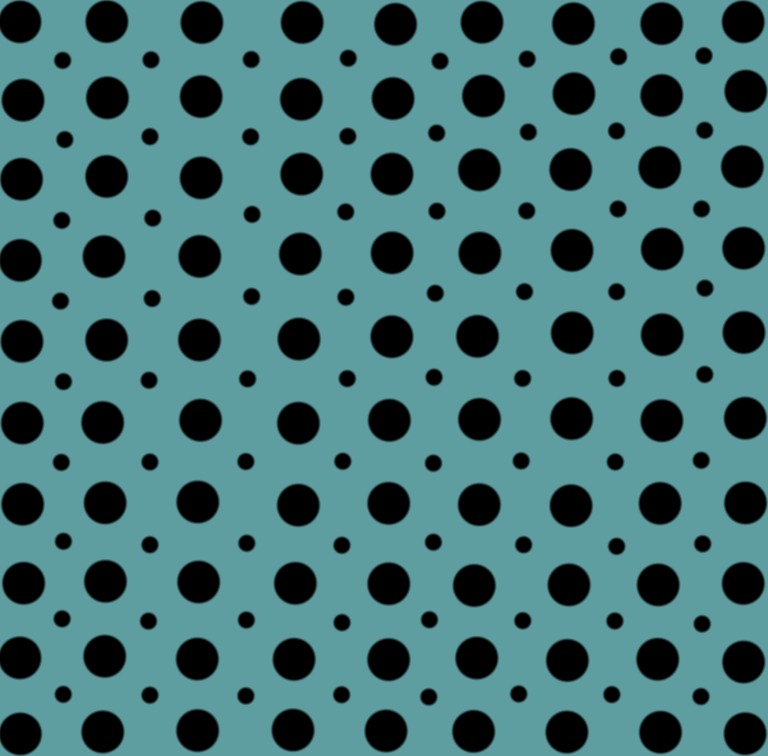
Reproduce this pattern procedurally as a WebGL 2 fragment shader.

```glsl
#version 300 es
precision highp float;
// Soft black polka dots on teal: a hand-set 9 x 10 grid of large dots, small dots in the gaps.

uniform vec2 u_resolution;
out vec4 fragColor;

// All lengths are fractions of the canvas width.
const vec3 TEAL = vec3(0.373, 0.620, 0.628);
const vec3 BLACK = vec3(0.0);
const vec2 LARGE_COUNT = vec2(9.0, 10.0);
const vec2 GRID_ORIGIN = vec2(0.0286, 0.0313);  // centre of the lower left dot
const vec2 GRID_SPAN = vec2(0.9400, 0.9238);    // first to last dot centre
const float LARGE_RADIUS = 0.0276;
const float SMALL_RADIUS = 0.0108;
const float EDGE_SOFTNESS = 0.0025;
const vec2 JITTER = vec2(0.0028, 0.0026);
const vec4 COLUMN_WAVES = vec4(0.0063, -0.0068, -0.0033, -0.0046);
const vec2 ROW_WAVES = vec2(-0.0020, -0.0104);
const vec2 TILT_WAVES = vec2(0.0091, -0.0104);
const float COLUMN_DRIFT = 0.0117;
const float PI = 3.14159265;

// Two random values in [-1, 1] for each dot.
vec2 hash2(vec2 id) {
    uvec2 h = uvec2(id * 2.0 + 16.0) * uvec2(1597u, 3571u);
    uint n = (h.x ^ h.y) * 747796u + 2891u;
    n = (n ^ (n >> 15)) * 277803u;
    n ^= n >> 13;
    return vec2(n & 1023u, (n >> 10) & 1023u) / 511.5 - 1.0;
}

// Dot centre: an even grid with uneven spacing, leaning rows and a little jitter.
vec2 dotCentre(vec2 id) {
    vec2 t = id / (LARGE_COUNT - 1.0);
    vec2 rowSines = sin(PI * t.y * vec2(1.0, 2.0));
    vec2 shift;
    shift.x = dot(COLUMN_WAVES, sin(PI * t.x * vec4(1.0, 2.0, 3.0, 4.0)))
            + COLUMN_DRIFT * sin(PI * t.x) * (t.y - 0.5);
    shift.y = dot(ROW_WAVES, rowSines) + (t.x - 0.5) * dot(TILT_WAVES, rowSines);
    return GRID_ORIGIN + GRID_SPAN * t + shift + JITTER * hash2(id);
}

// Signed distance to the nearest dot of one grid, offset by a part of a cell.
float dotGrid(vec2 p, float offset, vec2 count, float radius) {
    vec2 cell = round((p - GRID_ORIGIN) / GRID_SPAN * (LARGE_COUNT - 1.0) - offset);
    float nearest = 1.0;
    for (int y = -1; y <= 1; y++) {
        for (int x = -1; x <= 1; x++) {
            vec2 id = clamp(cell + vec2(x, y), vec2(0.0), count - 1.0);
            nearest = min(nearest, distance(p, dotCentre(id + offset)));
        }
    }
    return nearest - radius;
}

void main() {
    vec2 p = gl_FragCoord.xy / u_resolution.x;

    float large = dotGrid(p, 0.0, LARGE_COUNT, LARGE_RADIUS);
    float small = dotGrid(p, 0.5, LARGE_COUNT - 1.0, SMALL_RADIUS);

    // Soft edge, never thinner than a pixel.
    float blur = max(EDGE_SOFTNESS, 0.75 / u_resolution.x);
    float ink = 1.0 - smoothstep(-blur, blur, min(large, small));

    fragColor = vec4(mix(TEAL, BLACK, ink), 1.0);
}
```
